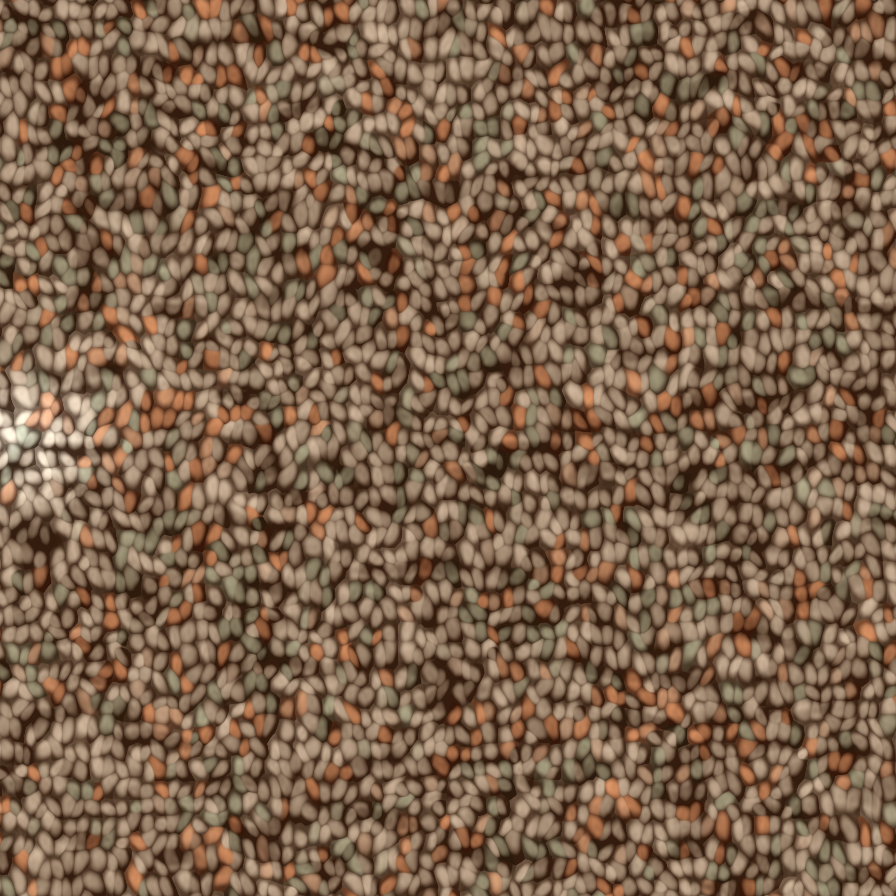
Reproduce this texture procedurally as a Shadertoy shader.

```glsl
// Looped-pile carpet: beige yarn tufts in wavy rows with rust and olive flecks.

vec2 hash2(vec2 p) {
    vec3 q = fract(p.xyx * vec3(0.1031, 0.1030, 0.0973));
    q += dot(q, q.yzx + 33.33);
    return fract((q.xx + q.yz) * q.zy);
}

float gradientNoise(vec2 p) {
    vec2 i = floor(p), f = fract(p);
    vec2 u = f * f * f * (f * (f * 6.0 - 15.0) + 10.0);
    vec2 e = vec2(0.0, 1.0);
    float a = dot(hash2(i) * 2.0 - 1.0, f);
    float b = dot(hash2(i + e.yx) * 2.0 - 1.0, f - e.yx);
    float c = dot(hash2(i + e.xy) * 2.0 - 1.0, f - e.xy);
    float d = dot(hash2(i + e.yy) * 2.0 - 1.0, f - e.yy);
    return mix(mix(a, b, u.x), mix(c, d, u.x), u.y);
}

// Tint of one tuft: mostly beige, rust and olive gather in loose clusters
vec3 yarnTint(vec2 cell, float pick) {
    float cluster = gradientNoise(cell * vec2(0.23, 0.31) + 40.0);
    float rust = smoothstep(0.80, 0.92, pick + 0.35 * cluster);
    float olive = smoothstep(0.20, 0.08, pick + 0.4 * cluster);
    vec3 tint = mix(vec3(1.0), vec3(1.04, 0.80, 0.64), rust);
    return mix(tint, vec3(0.84, 0.91, 0.87), olive);
}

// Blends nearby tufts by height; returns the tint, and the tone in w
vec4 tufts(vec2 p) {
    vec2 grid = vec2(70.0, 46.0);
    vec2 home = floor(p * grid);
    vec4 total = vec4(0.0);
    float weightSum = 0.0;
    for (int y = -2; y <= 2; y++) {
        for (int x = -2; x <= 2; x++) {
            vec2 cell = home + vec2(x, y);
            vec2 jitter = hash2(cell + 17.0);
            vec2 traits = hash2(cell + 91.0);
            vec2 center = cell + 0.5 + (jitter - 0.5) * vec2(0.7, 0.6);
            center.x += 0.5 * hash2(vec2(cell.y, 7.0)).x - 0.25;

            // Upright oval leaning to either side
            vec2 q = p - center / grid;
            float lean = (traits.x - 0.5) * 1.5;
            q = mat2(cos(lean), -sin(lean), sin(lean), cos(lean)) * q;
            q /= vec2(0.0080, 0.0128) * mix(0.85, 1.15, jitter.y);
            float dome = 1.0 - dot(q, q);

            float weight = exp(10.0 * (max(dome, -4.0) + 0.35 * traits.x));
            float tone = 0.13 + 0.61 * smoothstep(-0.3, 0.95, dome);
            tone += 0.07 * clamp(q.y - 0.4 * q.x, -1.0, 1.0);
            tone += 0.30 * (jitter.x - 0.5);
            total += weight * vec4(yarnTint(cell, traits.y), tone);
            weightSum += weight;
        }
    }
    return total / weightSum;
}

void mainImage(out vec4 fragColor, in vec2 fragCoord) {
    vec2 uv = fragCoord / iResolution.y;

    // Rows wander up and down, tufts crowd sideways
    vec2 p = uv + 3.0;
    p.y += 0.022 * gradientNoise(uv * vec2(9.0, 7.0) + 5.0);
    p += 0.006 * vec2(gradientNoise(uv * 38.0), gradientNoise(uv * 38.0 + 60.0));
    vec4 yarn = tufts(p);
    float tone = yarn.w;

    // Shadowed creases between rows, then fine fibres
    float crease = gradientNoise(p * vec2(15.0, 37.0) + 11.0);
    tone -= 0.30 * smoothstep(0.05, 0.42, crease);
    tone += 0.10 * smoothstep(0.0, 0.4, -crease);
    tone += 0.11 * gradientNoise(p * vec2(190.0, 120.0));
    tone += 0.08 * gradientNoise(uv * 4.0 + 20.0);

    // Pool of light at the left edge
    vec2 toLight = uv - vec2(0.02, 0.51);
    float glow = exp(-dot(toLight * vec2(11.0, 16.0), toLight * vec2(11.0, 16.0)));
    float halo = exp(-dot(toLight * vec2(3.5, 7.0), toLight * vec2(3.5, 7.0)));
    tone += 0.07 * halo;

    vec3 color = mix(vec3(0.20, 0.11, 0.05), vec3(0.82, 0.72, 0.615), clamp(tone, 0.0, 1.15));
    color *= yarn.rgb;
    color += glow * vec3(0.24, 0.27, 0.28) * (0.4 + tone);
    fragColor = vec4(clamp(color, 0.0, 1.0), 1.0);
}
```
